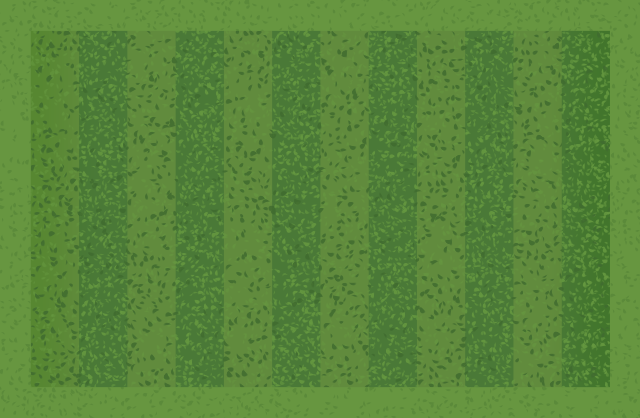
A WebGL 1 fragment shader for this texture:

```glsl
precision highp float;

uniform vec2 u_resolution;

const vec2 FIELD_MIN = vec2(0.0482, 0.0737);
const vec2 FIELD_MAX = vec2(0.9531, 0.9263);
const float STRIPES = 12.0;
const float PI = 3.14159;

const vec3 BORDER_GREEN = vec3(0.405, 0.588, 0.252);
const vec3 LIGHT_STRIPE = vec3(0.382, 0.545, 0.240);
const vec3 DARK_STRIPE = vec3(0.290, 0.474, 0.215);
const vec3 SIDE_TINT = vec3(0.89, 0.97, 0.80);
const vec3 BORDER_FLECK = vec3(0.335, 0.520, 0.215);
const vec3 DARK_FLECK = vec3(0.250, 0.420, 0.185);
const vec3 LIGHT_FLECK = vec3(0.400, 0.600, 0.250);

// Fleck chance on border, light stripe and dark stripe
const vec3 BORDER_CHANCE = vec3(0.62, 0.0, 0.0);
const vec3 DARK_CHANCE = vec3(0.0, 0.66, 0.16);
const vec3 LIGHT_CHANCE = vec3(0.0, 0.34, 0.72);
const vec3 FINE_CHANCE = vec3(0.0, 0.25, 0.62);

vec3 hash3(vec2 cell, float seed) {
  vec3 v = fract(vec3(cell.xyx) * vec3(0.1031, 0.1030, 0.0973) + seed * 0.137);
  v += dot(v, v.yxz + 33.33);
  return fract((v.xxy + v.yzz) * v.zyx);
}

float fieldMask(vec2 uv) {
  vec2 w = 0.6 / u_resolution;
  vec2 m = smoothstep(FIELD_MIN - w, FIELD_MIN + w, uv)
         * (1.0 - smoothstep(FIELD_MAX - w, FIELD_MAX + w, uv));
  return m.x * m.y;
}

float lightStripe(vec2 uv) {
  float span = FIELD_MAX.x - FIELD_MIN.x;
  float s = (uv.x - FIELD_MIN.x) / span * STRIPES;
  float w = PI * 0.6 * STRIPES / (span * u_resolution.x);
  return smoothstep(-w, w, sin(PI * s));
}

// Shares of border, light stripe and dark stripe
vec3 zones(vec2 uv) {
  float inside = fieldMask(uv);
  float light = lightStripe(uv);
  return vec3(1.0 - inside, inside * light, inside * (1.0 - light));
}

// Layered sines gather the flecks into loose clumps
float clumps(vec2 p, float seed) {
  float a = sin(p.x * 11.0 + 2.0 * sin(p.y * 7.0 + seed));
  float b = sin(p.y * 17.0 + 2.0 * sin(p.x * 13.0 - seed));
  float c = sin(p.x * 29.0 + p.y * 23.0 + seed);
  return 1.0 + 0.16 * a + 0.18 * b + 0.12 * c;
}

// Cellular layer of bent, randomly turned blades
float flecks(vec2 p, float cells, float size, vec3 chance, float seed) {
  float aspect = u_resolution.x / u_resolution.y;
  float aa = 0.6 * cells / u_resolution.y;
  vec2 q = p * cells;
  float cover = 0.0;
  for (int j = -1; j <= 1; j++) {
    for (int i = -1; i <= 1; i++) {
      vec2 cell = floor(q) + vec2(float(i), float(j));
      vec3 place = hash3(cell, seed);
      vec3 form = hash3(cell + 57.0, seed + 3.0);
      vec2 centre = cell + 0.05 + 0.9 * place.xy;
      vec2 at = centre / cells;
      float odds = dot(chance, zones(at / vec2(aspect, 1.0))) * clumps(at, seed);
      float angle = form.x * PI;
      float c = cos(angle);
      float s = sin(angle);
      vec2 d = mat2(c, -s, s, c) * (q - centre);
      d.y += (form.y - 0.5) * 1.8 * d.x * d.x;
      d.y *= 1.0 + 0.7 * d.x;
      float slim = mix(0.34, 0.72, form.z);
      float radius = size * mix(0.5, 1.0, form.y);
      float edge = (length(d / vec2(1.0, slim)) - radius) * slim;
      float blade = 1.0 - smoothstep(-aa, aa, edge);
      cover = max(cover, blade * step(place.z, odds));
    }
  }
  return cover;
}

void main() {
  vec2 uv = gl_FragCoord.xy / u_resolution;
  vec2 p = gl_FragCoord.xy / u_resolution.y;
  float inside = fieldMask(uv);
  float light = lightStripe(uv);

  // Mown stripes, deeper toward both sides
  vec3 turf = mix(DARK_STRIPE, LIGHT_STRIPE, light);
  float sideGap = min(uv.x - FIELD_MIN.x, FIELD_MAX.x - uv.x);
  turf *= mix(SIDE_TINT, vec3(1.0), smoothstep(0.0, 0.11, sideGap));

  // Field blades
  float fine = flecks(p, 82.0, 0.46, FINE_CHANCE, 2.0);
  float broad = flecks(p, 62.0, 0.43, LIGHT_CHANCE, 5.0);
  float shade = flecks(p, 54.0, 0.45, DARK_CHANCE, 9.0);
  turf = mix(turf, LIGHT_FLECK, fine * mix(0.62, 0.45, light));
  turf = mix(turf, LIGHT_FLECK, broad * mix(0.85, 0.55, light));
  turf = mix(turf, DARK_FLECK, shade * 0.85);

  // Surrounding grass
  float rim = flecks(p, 66.0, 0.42, BORDER_CHANCE, 13.0);
  vec3 border = mix(BORDER_GREEN, BORDER_FLECK, rim * 0.7);

  gl_FragColor = vec4(mix(border, turf, inside), 1.0);
}
```
